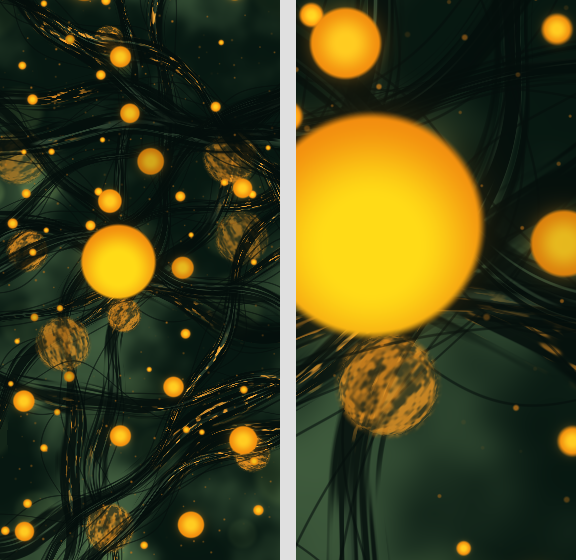
Left, the full canvas; right, a detail of the centre.
Write a Shadertoy shader that draws this background.

```glsl
// Glowing amber orbs among tangled bundles of dark fibres, over a blurred green depth.
// Layers from back to front: noise haze, veined orbs between curved fibre bundles with
// amber glints, then hashed scatters of bright orbs and one large orb.

const vec3 BIG_ORB = vec3(0.423, 1.065, 0.132); // centre, radius

float hash(vec2 p) {
    vec3 q = fract(vec3(p.xyx) * 0.1031);
    q += dot(q, q.yzx + 33.33);
    return fract((q.x + q.y) * q.z);
}

float noise(vec2 p) {
    vec2 i = floor(p), f = fract(p);
    f = f * f * (3.0 - 2.0 * f);
    return mix(mix(hash(i), hash(i + vec2(1, 0)), f.x),
               mix(hash(i + vec2(0, 1)), hash(i + vec2(1, 1)), f.x), f.y);
}

float fbm(vec2 p) {
    float sum = 0.0, amp = 0.5;
    for (int i = 0; i < 4; i++) {
        sum += amp * noise(p);
        p = mat2(1.6, 1.2, -1.2, 1.6) * p + 7.3;
        amp *= 0.5;
    }
    return sum;
}

// Closest scattered orb: xy = offset in radii, z = radius, w = random id
vec4 nearestOrb(vec2 p, float cell, float share, vec2 radii, float seed) {
    vec4 best = vec4(9.0, 9.0, 1.0, 0.0);
    for (int y = -1; y <= 1; y++)
    for (int x = -1; x <= 1; x++) {
        vec2 id = floor(p / cell) + vec2(x, y), key = id + seed + 50.0;
        if (hash(key) > share) continue;
        vec2 jitter = vec2(hash(key + 11.7), hash(key + 23.1));
        float r = mix(radii.x, radii.y, pow(hash(key + 37.9), 1.5));
        vec2 q = (p - (id + 0.12 + 0.76 * jitter) * cell) / r;
        if (dot(q, q) < dot(best.xy, best.xy)) best = vec4(q, r, hash(key + 51.3));
    }
    return best;
}

float disc(float d, float r, float soft) {
    float edge = max(soft, 1.0 / (iResolution.x * r));
    return 1.0 - smoothstep(1.0 - edge, 1.0 + edge, d);
}

// Sphere dimly seen through bright veins and speckles
vec3 addVeinedOrb(vec3 col, vec4 orb) {
    float d = length(orb.xy), a = orb.w * 6.28;
    vec2 s = mat2(cos(a), sin(a), -sin(a), cos(a)) * orb.xy;
    s /= 0.6 + 0.4 * sqrt(max(0.0, 1.0 - d * d));
    float veins = noise(s * vec2(1.8, 5.0) + orb.w * 90.0);
    float grains = noise(s * vec2(8.0, 12.0) + orb.w * 40.0);
    float lit = smoothstep(0.3, 0.85, 0.65 * veins + 0.45 * grains);
    vec3 skin = mix(vec3(0.25, 0.22, 0.10), vec3(0.97, 0.60, 0.13), lit);
    return mix(col, skin, disc(d, orb.z, 0.11) * mix(0.5, 0.95, fract(orb.w * 7.0)));
}

// Bright sphere with a faint halo, kept clear of the large orb
vec3 addGlowOrb(vec3 col, vec2 p, vec4 orb, float soft) {
    float d = length(orb.xy);
    if (distance(p - orb.xy * orb.z, BIG_ORB.xy) < BIG_ORB.z + orb.z) return col;
    vec3 body = mix(vec3(1.0, 0.80, 0.13), vec3(0.95, 0.56, 0.06), smoothstep(0.2, 1.0, d));
    body *= mix(0.82, 1.0, smoothstep(0.0, 0.3, orb.w));
    col += vec3(0.20, 0.12, 0.02) * exp(-4.5 * max(d - 1.0, 0.0));
    return mix(col, body, disc(d, orb.z, soft));
}

// One wavy bundle: separate fine fibres, green sheen, glints and stray threads
vec3 addBundle(vec3 col, vec2 p, float k) {
    float h = hash(vec2(k, 3.1)), g = hash(vec2(k, 8.7));
    vec2 c = vec2(hash(vec2(k, 5.3)), (k + 0.5) / 9.0);
    float a = mix(0.5, -0.55, c.y * 0.5) + (h - 0.5) * 1.1 + (mod(k, 3.0) < 1.0 ? 1.1 : 0.0);
    vec2 dir = vec2(cos(a), sin(a)), q = p - c;
    float u = dot(q, dir), v = dot(q, vec2(-dir.y, dir.x));
    v += 0.06 * sin(u * 4.5 + h * 6.28) + 0.022 * sin(u * 11.0 + g * 6.28);
    float w = (0.022 + 0.026 * g) * (0.5 + noise(vec2(u * 4.0, k * 9.0)));
    float f = v / w + 0.35 * sin(u * 8.0 + g * 9.0);
    float fibre = noise(vec2(u * 8.0 + k * 17.0, f * 8.0 + 60.0));
    float core = 1.0 - smoothstep(0.4, 1.0, abs(f) + (fibre - 0.5) * 1.1);
    float ridge = smoothstep(0.5, 0.85, fibre) * smoothstep(0.2, 0.8, noise(p * 6.0 + k));
    vec3 thread = mix(vec3(0.015, 0.052, 0.042), vec3(0.20, 0.29, 0.21), ridge);
    float spark = smoothstep(0.55, 0.8, noise(vec2(u * 50.0, f * 9.0 + k * 31.0)));
    spark *= smoothstep(0.45, 0.75, noise(p * 4.5 + 13.0)) * smoothstep(0.4, 0.65, fibre);
    thread += vec3(0.95, 0.54, 0.10) * spark;
    col = mix(col, thread, core * 0.85);
    for (float j = 0.0; j < 3.0; j++) {
        float stray = abs(v - w * (1.1 + 0.5 * j) * sin(u * (5.0 + j) + j * 2.1 + k));
        float line = 1.0 - smoothstep(0.0006, 0.0006 + max(0.002, 1.0 / iResolution.x), stray);
        col = mix(col, vec3(0.02, 0.055, 0.045), line * 0.6);
    }
    return col;
}

void mainImage(out vec4 fragColor, in vec2 fragCoord) {
    vec2 p = fragCoord / iResolution.x;

    // Hazy depth, lighter toward the bottom
    float haze = smoothstep(0.36, 0.76, fbm(p * 2.8 + 4.0) + 0.06 * (1.0 - p.y));
    vec3 col = mix(vec3(0.028, 0.092, 0.066), vec3(0.25, 0.36, 0.24), haze);
    vec4 blurred = nearestOrb(p, 0.24, 0.55, vec2(0.05, 0.11), 140.0);
    col += vec3(0.09, 0.10, 0.05) * disc(length(blurred.xy), blurred.z, 0.2) * blurred.w;

    // Veined orbs hang between the rear and the front bundles
    for (float k = 0.0; k < 18.0; k += 2.0) col = addBundle(col, p, k);
    col = addVeinedOrb(col, nearestOrb(p, 0.33, 0.55, vec2(0.05, 0.105), 20.0));
    for (float k = 1.0; k < 18.0; k += 2.0) col = addBundle(col, p, k);

    // Bright orbs: specks, dots, spheres
    vec4 speck = nearestOrb(p, 0.045, 0.35, vec2(0.0015, 0.004), 310.0);
    col = mix(col, vec3(0.75, 0.45, 0.10), disc(length(speck.xy), speck.z, 0.5) * speck.w * 0.8);
    col = addGlowOrb(col, p, nearestOrb(p, 0.14, 0.42, vec2(0.008, 0.019), 230.0), 0.2);
    col = addGlowOrb(col, p, nearestOrb(p, 0.25, 0.45, vec2(0.034, 0.064), 77.0), 0.07);

    // Large orb, hottest below its centre
    vec2 q = (p - BIG_ORB.xy) / BIG_ORB.z;
    vec3 body = mix(vec3(1.0, 0.86, 0.09), vec3(0.95, 0.55, 0.06),
                    smoothstep(0.4, 1.2, length(q + vec2(0.0, 0.18))));
    col += vec3(0.10, 0.06, 0.01) * exp(-7.0 * max(length(q) - 1.0, 0.0));
    col = mix(col, body, disc(length(q), BIG_ORB.z, 0.05));

    fragColor = vec4(clamp(col, 0.0, 1.0), 1.0);
}
```
